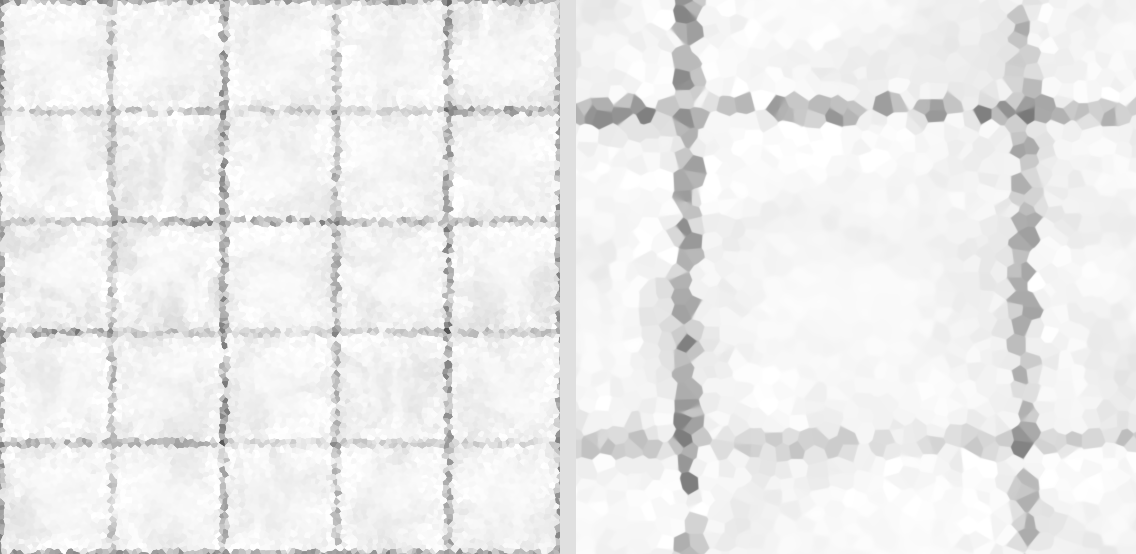
Left, the full canvas; right, a detail of the centre.
Write a WebGL 2 fragment shader that draws this texture.

```glsl
#version 300 es
precision highp float;
// Worn white square tiles, five by five, with ragged grey grout in a cellular mosaic.

uniform vec2 u_resolution;
out vec4 fragColor;

const float TILES = 5.0;
const float CELLS = 110.0;
const float GROUT_HALF_WIDTH = 0.0052;
const float TILE_WHITE = 0.968;

float hash(vec2 p) {
  vec3 q = fract(vec3(p.xyx) * vec3(0.1031, 0.1030, 0.0973));
  q += dot(q, q.yzx + 33.33);
  return fract((q.x + q.y) * q.z);
}

vec2 hash2(vec2 p) {
  return vec2(hash(p), hash(p + vec2(47.3, 91.7)));
}

// Warped, rotated sine octaves, roughly -0.8 to 0.8
float layeredSines(vec2 p) {
  float sum = 0.0;
  float amplitude = 0.45;
  for (int i = 0; i < 5; i++) {
    p = mat2(0.8, 0.6, -0.6, 0.8) * p * 1.8 + 1.3;
    p += 0.6 * sin(p.yx);
    sum += amplitude * sin(p.x) * sin(p.y);
    amplitude *= 0.75;
  }
  return sum;
}

// Distance in canvas units to the nearest vertical (x) and horizontal (y) line
vec2 lineDistance(vec2 p) {
  vec2 q = p * TILES;
  return abs(q - floor(q + 0.5)) / TILES;
}

// One near the grout, fading towards the middle of a tile
float rimAmount(vec2 d) {
  return exp(-24.0 * min(d.x, d.y));
}

// Clouded tile face, with more speckle near its rim
float faceTone(vec2 p, float rim, float grain) {
  vec2 tile = floor(p * TILES);
  float cloud = layeredSines(p * TILES * 2.7 + 40.0 * hash2(tile + 11.0));
  float dirt = mix(0.05, 0.11, hash(tile + 5.0)) * mix(0.6, 1.0, rim);
  float shade = TILE_WHITE - dirt * smoothstep(-0.2, 0.7, cloud);
  shade += 0.035 * smoothstep(0.1, 0.5, -cloud) * mix(0.2, 1.0, rim);
  return shade + (grain - 0.55) * mix(0.004, 0.085, rim);
}

// Darkness of the vertical (x) and horizontal (y) grout; it wears per segment
vec2 groutStrength(vec2 p) {
  vec2 line = floor(p * TILES + 0.5);
  vec2 tile = floor(p * TILES);
  float evenLine = 1.0 - mod(line.x, 2.0);
  float vertical = mix(0.24, 0.34, evenLine);
  vertical *= mix(0.8, 1.1, hash(vec2(line.x, tile.y) + 23.0));
  float wear = hash(vec2(tile.x, line.y) + 61.0);
  float horizontal = mix(0.13, 0.34, wear * wear);
  vec2 inside = step(abs(line - 0.5 * TILES), vec2(0.5 * TILES - 0.5));
  return mix(vec2(0.31), vec2(vertical, horizontal), inside);
}

// Flat tone of the mosaic cell whose centre is p
float cellTone(vec2 p, float grain) {
  vec2 d = lineDistance(p);
  vec2 cover = 1.0 - smoothstep(0.5 * GROUT_HALF_WIDTH, 1.5 * GROUT_HALF_WIDTH, d);
  vec2 depth = cover * groutStrength(p) * mix(0.4, 1.5, grain);
  float crossing = 0.14 * cover.x * cover.y;
  float face = min(faceTone(p, rimAmount(d), grain), 1.0);
  return face - max(depth.x, depth.y) - crossing;
}

// Blended cellular noise: crisp facets by the grout, softer ones inside
float mosaic(vec2 uv) {
  vec2 grid = uv * CELLS;
  vec2 home = floor(grid);
  float sharpness = mix(7.0, 24.0, smoothstep(0.15, 0.65, rimAmount(lineDistance(uv))));
  float toneSum = 0.0;
  float weightSum = 0.0;
  for (int y = -1; y <= 1; y++) {
    for (int x = -1; x <= 1; x++) {
      vec2 cell = home + vec2(x, y);
      vec2 site = cell + 0.04 + 0.92 * hash2(cell + 200.0);
      float weight = exp(-sharpness * distance(grid, site));
      toneSum += weight * cellTone(site / CELLS, hash(cell + 317.0));
      weightSum += weight;
    }
  }
  return toneSum / weightSum;
}

void main() {
  vec2 uv = gl_FragCoord.xy / u_resolution;
  fragColor = vec4(vec3(clamp(mosaic(uv), 0.0, 1.0)), 1.0);
}
```
